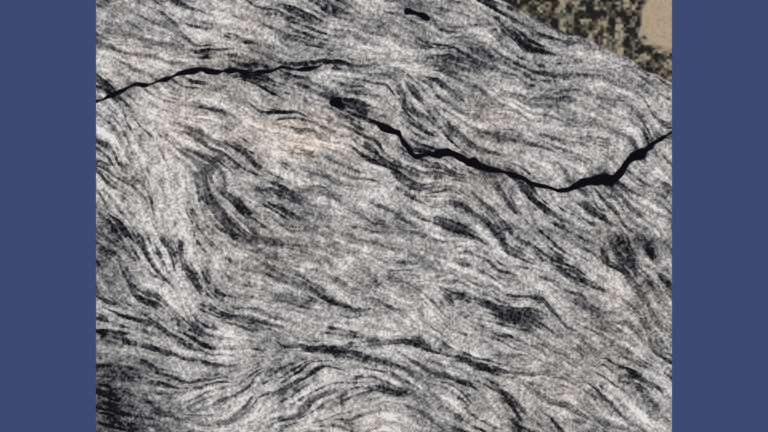
Give the GLSL for this texture, as a Shadertoy shader.

```glsl
// Banded grey rock face between two plain blue side panels.
// Noise is smeared along a curving flow field to make the mineral streaks;
// tapered polylines cut the ledge cracks and soft blobs shade the relief.

const vec3 PANEL_BLUE = vec3(0.24, 0.29, 0.45);
const vec3 CRACK_BLACK = vec3(0.055, 0.055, 0.08);
const vec3 SAND = vec3(0.67, 0.60, 0.51);

// Crack points: x, y, half width
const vec3 LEFT_CRACK[8] = vec3[8](
    vec3(0.20, 0.765, 0.003), vec3(0.29, 0.790, 0.002),
    vec3(0.37, 0.818, 0.003), vec3(0.43, 0.834, 0.006),
    vec3(0.57, 0.836, 0.005), vec3(0.63, 0.838, 0.001),
    vec3(0.70, 0.846, 0.005), vec3(0.80, 0.859, 0.000));
const vec3 RIGHT_CRACK[8] = vec3[8](
    vec3(0.780, 0.768, 0.012), vec3(0.815, 0.735, -0.003),
    vec3(0.915, 0.692, 0.008), vec3(0.955, 0.645, 0.004),
    vec3(1.060, 0.640, 0.009), vec3(1.290, 0.560, 0.003),
    vec3(1.400, 0.578, 0.012), vec3(1.570, 0.710, 0.002));

float hash(vec2 p) {
    vec3 q = fract(p.xyx * 0.1031);
    q += dot(q, q.yzx + 33.33);
    return fract((q.x + q.y) * q.z);
}

float noise(vec2 p) {
    vec2 cell = floor(p), f = fract(p);
    f = f * f * (3.0 - 2.0 * f);
    return mix(mix(hash(cell), hash(cell + vec2(1, 0)), f.x),
               mix(hash(cell + vec2(0, 1)), hash(cell + vec2(1, 1)), f.x), f.y);
}

// Soft round spot, 1 at its centre
float blob(vec2 p, vec2 centre, vec2 size) {
    vec2 d = (p - centre) / size;
    return exp(-dot(d, d));
}

// Distance to a segment whose half width runs from a.z to b.z
float taper(vec2 p, vec3 a, vec3 b) {
    vec2 pa = p - a.xy, ba = b.xy - a.xy;
    float h = clamp(dot(pa, ba) / dot(ba, ba), 0.0, 1.0);
    return length(pa - ba * h) - mix(a.z, b.z, h);
}

float crackDistance(vec2 p, vec3 points[8]) {
    float d = 1e3;
    for (int i = 0; i < 7; i++) d = min(d, taper(p, points[i], points[i + 1]));
    return d;
}

// Direction of the mineral layers
vec2 flow(vec2 p) {
    float angle = -0.45 + 0.7 * (noise(p * 4.0 + 7.0) - 0.5)
                + 0.8 * (noise(p * 14.0) - 0.5) + 0.7 * (noise(p * 34.0) - 0.5);
    angle -= 0.60 * blob(p, vec2(0.36, 0.42), vec2(0.17, 0.30));
    angle += 0.95 * blob(p, vec2(0.62, 0.08), vec2(0.20, 0.14));
    angle += 0.45 * blob(p, vec2(0.45, 0.92), vec2(0.35, 0.14));
    return vec2(cos(angle), sin(angle));
}

// Fine (x) and broad (y) noise averaged along the flow, both ways from p
vec2 streaks(vec2 p, float stride) {
    vec2 sum = vec2(0.0);
    for (int side = -1; side <= 1; side += 2) {
        vec2 q = p;
        for (int i = 0; i < 8; i++) {
            q += flow(q) * stride * float(side);
            sum += vec2(noise(q * 150.0), noise(q * 58.0 + 31.0));
        }
    }
    return sum / 16.0;
}

// Large light and dark areas of the face
float relief(vec2 p) {
    float shade = 0.10 * (noise(p * 5.0 + 3.0) - 0.5);
    shade += 0.13 * (noise(p * 17.0 + 5.0) - 0.5);
    shade += 0.09 * blob(p, vec2(0.68, 0.68), vec2(0.17, 0.05));
    shade += 0.06 * blob(p, vec2(0.38, 0.62), vec2(0.08, 0.18));
    shade += 0.07 * blob(p, vec2(0.62, 0.08), vec2(0.22, 0.08));
    shade -= 0.42 * blob(p, vec2(0.25, 0.06), vec2(0.13, 0.15));
    shade -= 0.14 * blob(p, vec2(0.25, 0.43), vec2(0.06, 0.10));
    shade -= 0.15 * blob(p, vec2(0.97, 0.41), vec2(0.06, 0.03));
    shade -= 0.09 * blob(p, vec2(1.08, 0.97), vec2(0.25, 0.07));
    shade -= 0.08 * blob(p, vec2(1.32, 0.80), vec2(0.20, 0.12));
    shade -= 0.08 * blob(p, vec2(1.38, 0.20), vec2(0.16, 0.12));
    float band = taper(p, vec3(1.05, 0.49, 0.004), vec3(1.57, 0.42, 0.020));
    return shade - 0.15 * (1.0 - smoothstep(-0.006, 0.016, band));
}

vec3 rockColour(float value, float pink) {
    vec3 tint = mix(vec3(0.96, 0.98, 1.08), vec3(1.012, 0.998, 0.99),
                    smoothstep(0.10, 0.55, value));
    return value * (tint + pink * vec3(0.035, -0.004, -0.035));
}

void mainImage(out vec4 fragColor, in vec2 fragCoord) {
    vec2 p = fragCoord / iResolution.y;
    float pixel = 1.0 / iResolution.y;
    vec2 rough = p + 0.016 * (vec2(noise(p * 26.0), noise(p * 26.0 + 50.0)) - 0.5);

    // Streaked, grainy rock with thin, broken dark layers in patches
    vec2 streak = streaks(p, 0.005);
    float layer = streak.x + 0.55 * (streak.y - 0.5) + 0.10 * (noise(p * 90.0 + 4.0) - 0.5);
    float patchy = 0.06 + 0.15 * smoothstep(0.30, 0.70, noise(p * 8.0 + 40.0));
    float grain = 0.27 * (noise(p * 270.0) - 0.5) + 0.17 * (noise(p * 130.0) - 0.5);
    float value = 0.605 + 0.9 * (streak.x - 0.5) + 0.55 * (streak.y - 0.5);
    value += grain + relief(rough) - patchy * (1.0 - smoothstep(0.36, 0.48, layer));
    float pink = 0.4 * smoothstep(0.55, 0.85, noise(p * 7.0 + 19.0))
               + blob(p, vec2(0.68, 0.68), vec2(0.18, 0.06));

    // Ledge cracks, a small hollow and their soft shade
    float crack = min(crackDistance(rough, LEFT_CRACK), crackDistance(rough, RIGHT_CRACK));
    crack = min(crack, taper(rough, vec3(0.94, 0.972, 0.008), vec3(0.985, 0.955, 0.006)));
    crack += 0.008 * (noise(p * 60.0 + 9.0) - 0.5);
    value -= 0.14 * exp(-max(crack, 0.0) * 60.0);
    vec3 colour = rockColour(clamp(value, 0.09, 0.88), pink);
    colour = mix(CRACK_BLACK, colour, smoothstep(-pixel, 1.5 * pixel, crack));

    // Rubble and sand in the upper right corner
    float rubbleEdge = rough.y - 1.0 + 0.476 * (rough.x - 1.157);
    float pebble = smoothstep(0.25, 0.85, 0.6 * noise(p * 60.0) + 0.4 * noise(p * 150.0));
    vec3 rubble = mix(vec3(0.13, 0.13, 0.12), vec3(0.62, 0.58, 0.50), pebble);
    float sandEdge = 0.07 - length((rough - vec2(1.55, 0.96)) * vec2(1.0, 0.9));
    rubble = mix(rubble, SAND + 0.2 * grain, smoothstep(-0.005, 0.008, sandEdge));
    colour = mix(colour, rubble, smoothstep(-0.003, 0.005, rubbleEdge));

    // Side panels
    float panel = smoothstep(-pixel, pixel, abs(p.x - 8.0 / 9.0) - 2.0 / 3.0);
    fragColor = vec4(mix(colour, PANEL_BLUE, panel), 1.0);
}
```
